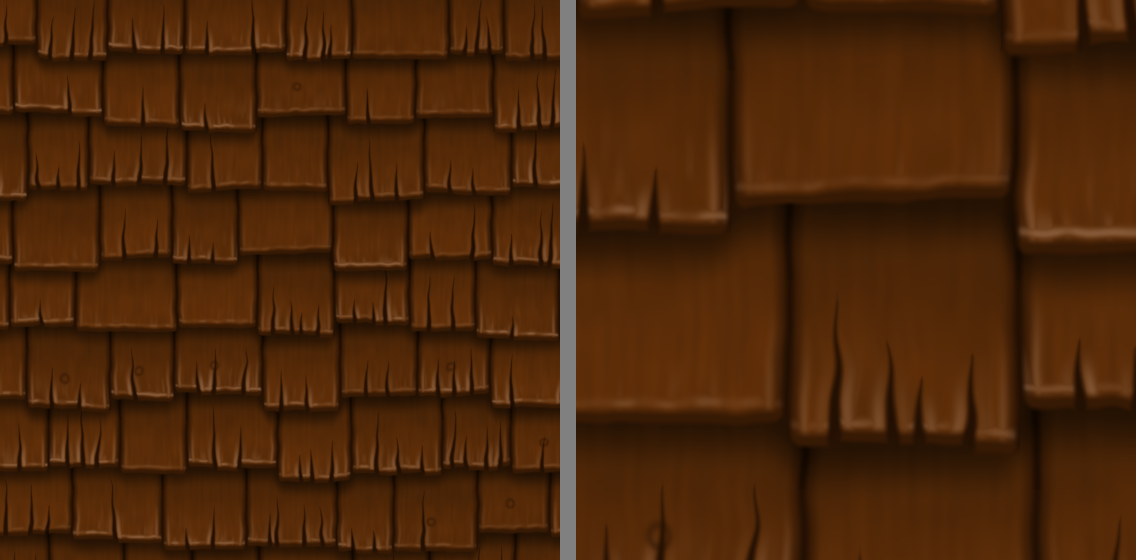
Left: the whole. Right: its middle third, enlarged.
Give the GLSL for this texture, as a Shadertoy shader.

```glsl
// Overlapping rows of worn brown wooden roof shingles with split, pale lower edges.

const float ROWS = 8.0;
const float COLUMNS = 7.0;
const float CELL_WIDTH = ROWS / COLUMNS; // lengths are measured in row heights

const vec3 WOOD_LIGHT = vec3(0.355, 0.172, 0.030);
const vec3 WOOD_MID = vec3(0.295, 0.145, 0.026);
const vec3 WOOD_DARK = vec3(0.215, 0.100, 0.015);
const vec3 GAP = vec3(0.135, 0.058, 0.008);
const vec3 WORN = vec3(0.560, 0.390, 0.260);

float hash(vec2 p) {
    vec3 v = fract(p.xyx * 0.1031);
    v += dot(v, v.yzx + 33.33);
    return fract((v.x + v.y) * v.z);
}

float noise(vec2 p) {
    vec2 i = floor(p), f = fract(p);
    f = f * f * (3.0 - 2.0 * f);
    return mix(mix(hash(i), hash(i + vec2(1, 0)), f.x),
               mix(hash(i + vec2(0, 1)), hash(i + vec2(1, 1)), f.x), f.y);
}

// Soft line centred on a given distance
float band(float d, float centre, float width) {
    float t = (d - centre) / width;
    return exp(-t * t);
}

// Left side of a shingle
float sideEdge(vec2 id) {
    return (id.x + 0.42 * (hash(id + 17.0) - 0.5) + 0.5 * hash(vec2(id.y, 71.0))) * CELL_WIDTH;
}

// Lower edge of a shingle
float lowerEdge(vec2 id) {
    return id.y + 0.25 + 0.27 * (hash(id + 43.0) - 0.5);
}

// Shadow cast below a row, blended across neighbouring shingles
float castShadow(float y, vec2 id, float left, float right) {
    float edge = mix(lowerEdge(id - vec2(1, 0)), lowerEdge(id), smoothstep(-0.12, 0.12, left));
    edge = mix(edge, lowerEdge(id + vec2(1, 0)), smoothstep(-0.12, 0.12, -right));
    return mix(0.48, 1.0, smoothstep(-0.04, 0.27, edge - y));
}

// Splits rising from the lower edge: x = distance, y = pale rim, z = piece number
vec3 splits(vec2 p, float width, vec2 id) {
    vec3 result = vec3(1.0, 0.0, 0.0);
    float count = floor(hash(id + 5.0) * 4.6);
    for (float k = 0.0; k < count; k++) {
        vec2 seed = id * 7.0 + k * 3.0;
        float start = width * (k + 1.0 + 0.7 * (hash(seed) - 0.5)) / (count + 1.0);
        float reach = 0.3 + 0.6 * hash(seed + 11.0);
        float lean = 0.16 * (hash(seed + 23.0) - 0.5);
        float x = p.x - start - lean * p.y - 0.03 * (noise(vec2(p.y * 6.0, start * 9.0)) - 0.5);
        float taper = 1.0 - p.y / reach;
        float d = abs(x) - 0.034 * taper;
        float rim = band(d, 0.035, 0.032) * smoothstep(0.0, 0.8, taper);
        rim *= x * (hash(seed + 31.0) - 0.5) > 0.0 ? 1.0 : 0.45;
        result = vec3(min(result.x, d + 0.12 * max(-taper, 0.0)), max(result.y, rim),
                      result.z + step(0.0, x));
    }
    return result;
}

// Paints one row over the rows beneath it
vec3 paintRow(vec3 below, vec2 q, float row, float soft) {
    q.x += 0.025 * (noise(q * vec2(2.0, 5.0) + row) - 0.5);
    vec2 id = vec2(floor(q.x / CELL_WIDTH - 0.5 * hash(vec2(row, 71.0))), row);
    if (q.x < sideEdge(id)) id.x--;
    else if (q.x >= sideEdge(id + vec2(1, 0))) id.x++;

    float left = q.x - sideEdge(id);
    float right = sideEdge(id + vec2(1, 0)) - q.x;
    float width = left + right;
    float tilt = 0.09 * (hash(id + 61.0) - 0.5) * (left / width - 0.5);
    float h = q.y - lowerEdge(id) - tilt - 0.025 * (noise(q * 9.0) - 0.5);
    vec3 split = splits(vec2(left, h), width, id);
    h -= 0.06 * (hash(id + split.z * 13.0) - 0.5);

    // Outline with slightly rounded lower corners
    float side = min(left, right) - 0.018;
    vec2 corner = max(0.05 - vec2(side, h), 0.0);
    float d = min(min(side, h), 0.05 - length(corner));
    float shape = min(d, split.x);

    // Wood face, grain and soft dark borders
    float grain = noise(q * vec2(26.0, 3.0)) * 0.6 + noise(q * 7.0) * 0.4;
    vec3 face = mix(WOOD_LIGHT, WOOD_MID, smoothstep(0.3, 0.95, h));
    face *= 0.93 + 0.13 * grain + 0.08 * (hash(id + 83.0) - 0.5);
    face = mix(WOOD_DARK, face, smoothstep(0.0, 0.075, side));
    face = mix(WOOD_DARK, face, smoothstep(0.03, 0.085, h));

    // Worn lower lip, side rims, split rims and upward streaks
    float wear = 0.3 + 0.7 * hash(id + 97.0);
    float patches = smoothstep(0.2, 0.75, noise(q * vec2(10.0, 5.0) + 9.0));
    float streak = smoothstep(0.35, 0.9, noise(q * vec2(24.0, 4.0) + 31.0));
    float fade = 1.0 - smoothstep(0.1, 0.65, h);
    float lip = band(h, 0.095, 0.026) * (0.35 + 0.65 * patches);
    float rims = max(band(side, 0.065, 0.024) * 0.65, split.y) * fade;
    float scuff = exp(-max(h - 0.08, 0.0) * 6.0) * streak * patches * 0.6;
    float worn = max(max(lip, rims), scuff) * wear * smoothstep(0.04, 0.09, h);
    face = mix(face, WORN, worn * 0.85);

    // Occasional knot
    vec2 knot = vec2(left - width * 0.45, h - 0.42);
    float ring = band(length(knot) + 0.02 * grain, 0.06, 0.025);
    face = mix(face, WOOD_DARK, ring * 0.6 * step(0.91, hash(id + 113.0)));

    vec3 shaded = below * castShadow(q.y, id, left, right);
    shaded = mix(shaded, GAP, 0.75 * smoothstep(0.0, 0.06, h));
    return mix(shaded, face, smoothstep(-soft, soft, shape));
}

void mainImage(out vec4 fragColor, in vec2 fragCoord) {
    vec2 q = fragCoord / iResolution.xy * ROWS;
    float soft = max(0.018, ROWS / iResolution.y);
    vec3 color = GAP;
    for (float k = -1.0; k <= 1.0; k++)
        color = paintRow(color, q, floor(q.y) + k, soft);
    fragColor = vec4(color, 1.0);
}
```
